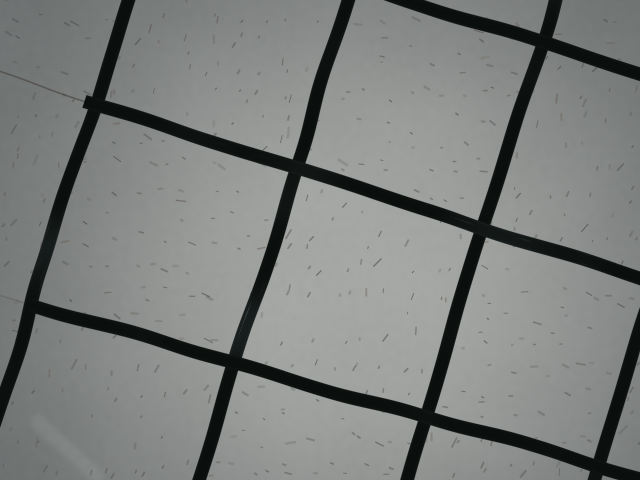
A WebGL 2 fragment shader for this pattern:

```glsl
#version 300 es
precision highp float;
// Pale speckled floor tiles divided by a slanted grid of black tape.
// Each tape is a slightly wavy line given by its index; flecks are scattered
// one per cell and turn a quarter from tile to tile; a soft light falls on all.
uniform vec2 u_resolution;
out vec4 fragColor;

const vec3 TILE_LIT = vec3(0.635, 0.645, 0.632);
const vec3 TILE_DIM = vec3(0.425, 0.440, 0.438);
const vec3 TAPE_DARK = vec3(0.040, 0.058, 0.052);
const vec3 TAPE_SHEEN = vec3(0.130, 0.153, 0.155);
const vec3 FLECK_GREY = vec3(0.24, 0.25, 0.26);
const vec3 FLECK_WARM = vec3(0.40, 0.35, 0.32);
const float TAPE_HALF = 0.0138;

vec2 hash2(vec2 p) {
  vec3 q = fract(p.xyx * vec3(0.1031, 0.1030, 0.0973));
  q += dot(q, q.yzx + 33.33);
  return fract((q.xx + q.yz) * q.zy);
}

// Gradient noise, roughly -0.7 to 0.7
float corner(vec2 cell, vec2 offset) {
  return dot(hash2(cell) * 2.0 - 1.0, offset);
}
float gradientNoise(vec2 p) {
  vec2 i = floor(p), f = p - i;
  vec2 w = f * f * f * (f * (f * 6.0 - 15.0) + 10.0);
  vec2 e = vec2(1.0, 0.0);
  float low = mix(corner(i, f), corner(i + e.xy, f - e.xy), w.x);
  float high = mix(corner(i + e.yx, f - e.yx), corner(i + e.xx, f - e.xx), w.x);
  return mix(low, high, w.y);
}

float segmentDistance(vec2 p, vec2 a, vec2 b) {
  vec2 d = b - a;
  return length(p - a - d * clamp(dot(p - a, d) / dot(d, d), 0.0, 1.0));
}

float wobble(float along, float seed) {
  return 0.014 * gradientNoise(vec2(along * 4.5, seed + 0.4));
}

// Signed distances to a column (index from the left) and a row (from below)
float columnDistance(vec2 p, float k) {
  float slope = 0.320 - 0.005 * k;
  float x = 0.109 + 0.478 * k - 0.0165 * k * k + slope * (p.y - 0.5);
  return (p.x - x - wobble(p.y, 17.0 + k)) * inversesqrt(1.0 + slope * slope);
}
float rowDistance(vec2 p, float j) {
  float slope = -0.28 - 0.045 * min(j, 1.0);
  float y = 0.194 + 0.4485 * j - 0.0075 * j * j + slope * (p.x - 0.667);
  return (p.y - y - wobble(p.x, 41.0 + j)) * inversesqrt(1.0 + slope * slope);
}

// Tape colour with worn streaks along its length
vec3 tapeColor(float along, float across, float seed) {
  float broad = smoothstep(0.0, 0.45, gradientNoise(vec2(along * 5.0, seed + 0.3)));
  float streak = gradientNoise(vec2(along * 16.0, across * 230.0 + seed));
  float wear = smoothstep(0.22, 0.55, streak) * broad;
  float edge = smoothstep(0.5, 1.0, abs(across) / TAPE_HALF);
  return mix(TAPE_DARK, TAPE_SHEEN, 0.55 * broad + 0.2 * edge) + 0.12 * wear;
}

// One layer of flecks: colour and opacity
vec4 flecks(vec2 p, float size, float turn, float seed, float blur) {
  vec2 q = p / size, cell = floor(q);
  vec2 place = hash2(cell + seed), shape = hash2(cell + seed + 71.3);
  vec2 tone = hash2(cell + seed + 143.7);
  float angle = turn + (shape.x - 0.5) * 0.9;
  vec2 reach = vec2(cos(angle), sin(angle)) * mix(0.03, 0.15, shape.y * shape.y);
  vec2 d = fract(q) - mix(vec2(0.25), vec2(0.75), place);
  float dist = segmentDistance(d, -reach, reach) * size;
  float thick = mix(0.0007, 0.0027, tone.x);
  float cover = 1.0 - smoothstep(thick - blur, thick + blur, dist);
  float strength = mix(0.75, 0.18, tone.x) * step(0.35, tone.y);
  return vec4(mix(FLECK_GREY, FLECK_WARM, shape.x), cover * strength);
}

void main() {
  vec2 p = gl_FragCoord.xy / u_resolution.y;
  float soft = max(0.75 / u_resolution.y, 0.0014);

  // Tile index: how many tapes lie to the left and below
  vec2 tile = vec2(0.0);
  for (int i = 0; i < 4; i++) tile.x += step(0.0, columnDistance(p, float(i)));
  for (int i = 0; i < 3; i++) tile.y += step(0.0, rowDistance(p, float(i)));

  // Light, mottling and a pale smear
  float fall = smoothstep(0.13, 0.95, length(p - vec2(0.74, 0.42)));
  vec3 color = mix(TILE_LIT, TILE_DIM, fall);
  color += 0.014 * gradientNoise(p * 6.0) + 0.012 * gradientNoise(p * 55.0);
  color += 0.015 * (hash2(tile + 9.0).x - 0.5);
  float smear = segmentDistance(p, vec2(0.08, 0.12), vec2(0.20, 0.01));
  color += 0.035 * (1.0 - smoothstep(0.005, 0.025, smear));

  // Two fleck layers
  float turn = mix(-0.25, 1.2, mod(tile.x + tile.y, 2.0));
  for (int i = 0; i < 2; i++) {
    float n = float(i);
    vec4 f = flecks(p + 0.37 * n, 0.052 + 0.019 * n, turn, 23.0 + 50.0 * n, soft);
    color = mix(color, f.rgb, f.a);
  }

  // Columns, then rows that begin at the first column and leave a bare seam
  for (int i = 0; i < 4; i++) {
    float k = float(i), d = columnDistance(p, k);
    float cover = 1.0 - smoothstep(-soft, soft, abs(d) - TAPE_HALF);
    color = mix(color, tapeColor(p.y, d, 5.0 + k), cover);
  }
  float first = columnDistance(p, 0.0);
  for (int i = 0; i < 3; i++) {
    float j = float(i), d = rowDistance(p, j);
    float start = -0.026 * min(j, 1.0) - first;
    float cover = 1.0 - smoothstep(-soft, soft, max(abs(d) - TAPE_HALF, start));
    float seam = (1.0 - smoothstep(0.0, 2.0 * soft, abs(d))) * step(TAPE_HALF, -first);
    color = mix(color, vec3(0.27, 0.25, 0.23), seam * (0.25 + 0.4 * j));
    color = mix(color, tapeColor(p.x, d, 29.0 + j), cover);
  }
  fragColor = vec4(color, 1.0);
}
```
